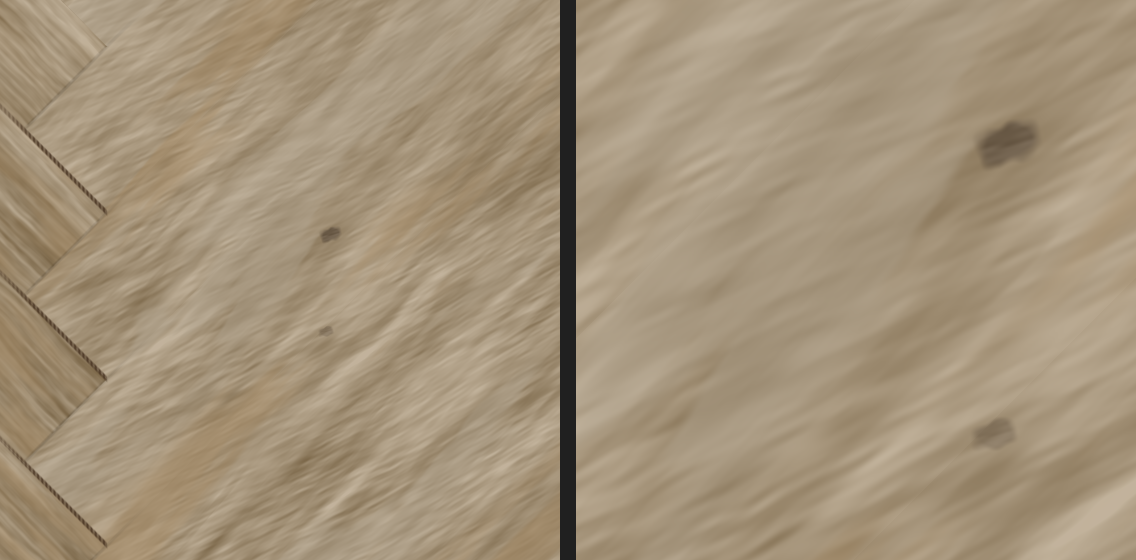
Left, the full canvas; right, a detail of the centre.
Write a Shadertoy shader that draws this texture.

```glsl
// Close view of herringbone oak: a zigzag joint parts wide planks rising to the
// right from planks falling to the right. Stretched value noise makes the broad
// figure, streaks and short slanted fibres; seams and knots are distance fields.
#define PERIOD 0.297          // height of one zigzag tooth
#define TIP vec2(0.191, 0.323) // a right-hand tip of the zigzag
#define SEAM_WIDTH 0.0036     // half width of the dark seam
#define BEAD_PITCH 0.0104     // spacing of marks along the seam
#define FIGURE_PERIOD 0.69    // spacing of the warm bands
#define FIBRE_ANGLE 0.50      // slant of the short fibres, radians
#define DARK_WOOD vec3(0.47, 0.39, 0.27)
#define LIGHT_WOOD vec3(0.76, 0.70, 0.61)
#define WARM_WOOD vec3(0.64, 0.53, 0.38)
#define PALE_WOOD vec3(0.70, 0.65, 0.57)
#define SEAM_COLOUR vec3(0.29, 0.21, 0.14)
#define KNOT_COLOUR vec3(0.41, 0.35, 0.28)

const float TAU = 6.2831853;

float hash(vec2 p) {
    return fract(sin(dot(p, vec2(127.1, 311.7))) * 43758.5453);
}

float noise(vec2 p) {
    vec2 i = floor(p), f = fract(p);
    f = f * f * (3.0 - 2.0 * f);
    return mix(mix(hash(i), hash(i + vec2(1, 0)), f.x),
               mix(hash(i + vec2(0, 1)), hash(i + vec2(1, 1)), f.x), f.y);
}

float fbm(vec2 p) {
    float sum = 0.0, weight = 0.5;
    for (int i = 0; i < 4; i++) {
        sum += weight * noise(p);
        p = p * 2.03 + 17.3;
        weight *= 0.5;
    }
    return sum / 0.9375;
}

// Coordinates along and across a direction.
vec2 grainSpace(vec2 p, float angle) {
    vec2 dir = vec2(cos(angle), sin(angle));
    return vec2(dot(p, dir), dot(p, vec2(-dir.y, dir.x)));
}

// Wide planks: warm and pale figure crossed by slanted fibres.
vec3 risingPlank(vec2 p, float lane) {
    vec2 g = grainSpace(p, TAU / 8.0);
    g.y += 0.03 * (noise(g * vec2(4.0, 6.0)) - 0.5);
    float figure = fbm(g * vec2(2.5, 16.0) + 4.0);
    float streak = fbm(g * vec2(6.0, 46.0) + 31.0);

    // Short fibres at a flatter slant than the figure, strongest in patches.
    vec2 f = grainSpace(p, FIBRE_ANGLE);
    f.y += 0.04 * noise(p * 3.0) + 0.003 * noise(p * 30.0);
    float fibre = noise(f * vec2(20.0, 125.0)) - 0.5;
    float fineFibre = noise(f * vec2(30.0, 215.0) + 9.0) - 0.5;
    float patchiness = 0.55 + 0.9 * noise(g * vec2(4.0, 11.0) + 50.0);

    float tone = 0.63 + 0.62 * (figure - 0.5) + 0.55 * (streak - 0.5);
    tone += patchiness * (0.23 * fibre + 0.27 * fineFibre);
    tone += 0.08 * (hash(vec2(lane, 3.0)) - 0.5);

    // Sparse dark dashes follow the broad grain.
    float dash = smoothstep(0.66, 0.9, noise(g * vec2(9.0, 62.0) + 77.0));
    tone -= 0.16 * dash * smoothstep(0.35, 0.65, figure + 0.3 * fibre);
    vec3 wood = mix(DARK_WOOD, LIGHT_WOOD, clamp(tone, 0.0, 1.0));

    float band = cos(TAU * (p.y - p.x + 0.21) / FIGURE_PERIOD) + 1.6 * (figure - 0.5);
    float warmStreak = smoothstep(0.38, 0.62, fbm(g * vec2(3.0, 27.0) + 12.0));
    wood = mix(wood, WARM_WOOD, 0.48 * warmStreak * smoothstep(0.2, 1.0, band));
    float pale = smoothstep(0.48, 0.56, fbm(g * vec2(3.0, 13.0) + 63.0));
    return mix(wood, PALE_WOOD, 0.42 * pale * smoothstep(0.4, -0.6, band));
}

// Side planks: narrow straight streaks, with a bleached board at the top.
vec3 fallingPlank(vec2 p, float lane) {
    vec2 g = grainSpace(p, -TAU / 8.0) + lane * 5.7;
    g.y += 0.02 * (fbm(g * 6.0) - 0.5);
    float streak = fbm(g * vec2(4.0, 50.0));
    float line = noise(g * vec2(10.0, 190.0)) - 0.5;
    float fleck = noise(g * vec2(60.0, 150.0)) - 0.5;
    float bleached = step(0.5, lane);
    float tone = 0.50 + 0.95 * (streak - 0.5) + 0.40 * line + 0.15 * fleck + 0.2 * bleached;
    vec3 wood = mix(DARK_WOOD, LIGHT_WOOD, clamp(tone, 0.0, 1.0));
    float warmth = smoothstep(0.35, 0.7, fbm(g * vec2(4.0, 24.0) + 8.0));
    return mix(wood, WARM_WOOD, 0.45 * warmth * (1.0 - 0.7 * bleached));
}

void mainImage(out vec4 fragColor, in vec2 fragCoord) {
    vec2 p = fragCoord / iResolution.y;
    float px = 1.0 / iResolution.y;

    // Zigzag joint and plank lanes on either side.
    float tooth = abs(fract((p.y - TIP.y) / PERIOD) - 0.5) * 2.0;
    float joint = (p.x - TIP.x + 0.5 * PERIOD * (1.0 - tooth)) * 0.7071;
    float riseLane = (p.y - p.x - TIP.y + TIP.x) / PERIOD;
    float fallLane = (p.x + p.y - TIP.x - TIP.y) / PERIOD;
    vec3 colour = mix(fallingPlank(p, floor(fallLane)), risingPlank(p, floor(riseLane)),
                      smoothstep(-px, px, joint));

    // Faint plank sides, fading away from the joint.
    float side = abs(fract(riseLane + 0.5) - 0.5) * PERIOD * 0.7071;
    float sideFade = smoothstep(0.03, 0.06, p.x) * (1.0 - smoothstep(0.12, 0.30, p.x));
    colour *= 1.0 - 0.12 * sideFade * (1.0 - smoothstep(0.001, 0.003 + px, side));

    // Dark beaded seams ending at the right-hand tips, worn away near the top.
    float seam = abs(fract(fallLane + 0.5) - 0.5) * PERIOD * 0.7071;
    float bead = 0.5 + 0.5 * sin(TAU * p.x * 1.4142 / BEAD_PITCH);
    float reach = 1.0 - smoothstep(TIP.x - px, TIP.x + px, p.x);
    float ink = 1.0 - smoothstep(SEAM_WIDTH * 0.4, SEAM_WIDTH + px, seam);
    float wear = mix(0.45, 0.9, smoothstep(0.0, 0.07, p.x)) * smoothstep(0.92, 0.84, p.y);
    colour = mix(colour, SEAM_COLOUR, ink * reach * wear * (0.55 + 0.45 * bead));

    // A knot and a smaller, fainter one below it.
    for (int i = 0; i < 2; i++) {
        float k = float(i);
        vec2 q = grainSpace(p - vec2(0.591 - 0.009 * k, 0.581 - 0.173 * k), 0.3);
        q /= vec2(0.018, 0.012) * (1.0 - 0.3 * k);
        float radius = pow(dot(q * q, q * q), 0.25) + 0.35 * (noise(p * 130.0) - 0.5);
        float mark = 1.0 - smoothstep(0.65, 1.15, radius);
        colour = mix(colour, KNOT_COLOUR + 0.1 * (noise(q * vec2(1.5, 4.0)) - 0.5),
                     mark * (0.85 - 0.4 * k));
    }
    fragColor = vec4(colour, 1.0);
}
```
